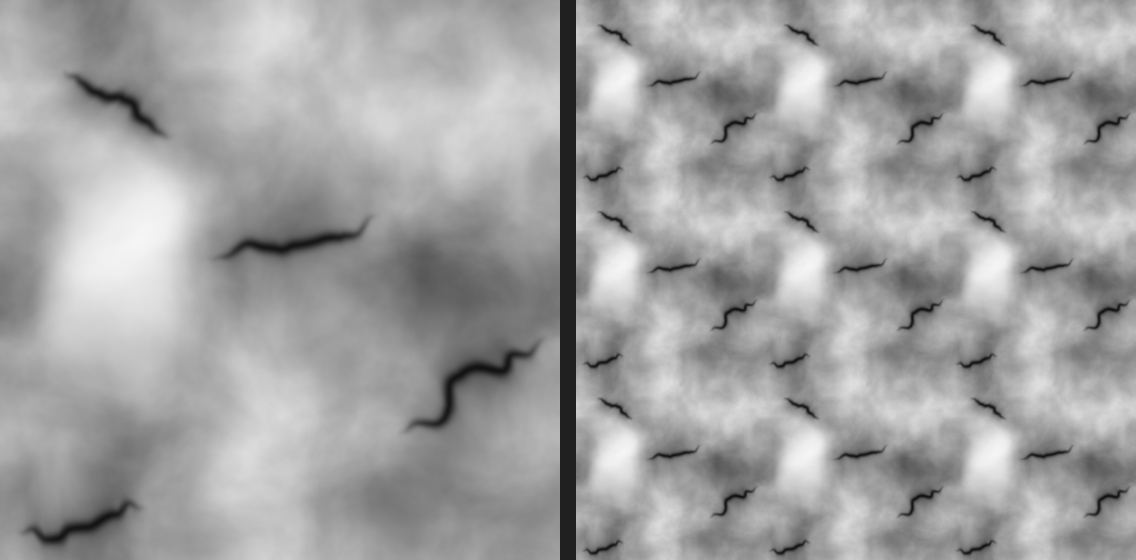
Left: one tile. Right: repeated 3 by 3.
This texture map is drawn by a WebGL 2 fragment shader. Its source:

```glsl
#version 300 es
precision highp float;
// Tiling grey clouds crossed by a few dark, soft-edged cracks.
// Clouds are warped, wrapping gradient noise; each cracked line is a
// tapered wandering path with a dim halo, repeated across the tile edges.

uniform vec2 u_resolution;
out vec4 fragColor;

float hash(vec2 p) {
  return fract(sin(dot(p, vec2(127.1, 311.7))) * 43758.5453);
}

// Dot product of a random unit gradient with the offset from its corner
float corner(vec2 cell, vec2 offset, float period, float seed) {
  // The half step keeps the wrap exact where division rounds down
  vec2 wrapped = floor(mod(cell + 0.5, period));
  float angle = 6.28319 * hash(wrapped + seed);
  return dot(vec2(cos(angle), sin(angle)), offset);
}

// Gradient noise over the unit square, wrapping after a whole period
float tileNoise(vec2 uv, float period, float seed) {
  vec2 p = uv * period;
  vec2 cell = floor(p), f = p - cell;
  vec2 s = f * f * f * (f * (f * 6.0 - 15.0) + 10.0);
  vec2 x = vec2(1.0, 0.0), y = vec2(0.0, 1.0);
  float low = mix(corner(cell, f, period, seed),
                  corner(cell + x, f - x, period, seed), s.x);
  float high = mix(corner(cell + y, f - y, period, seed),
                   corner(cell + 1.0, f - 1.0, period, seed), s.x);
  return mix(low, high, s.y);
}

float clouds(vec2 uv) {
  float sum = 0.0, amplitude = 1.0, period = 3.0;
  for (int i = 0; i < 6; i++) {
    sum += amplitude * tileNoise(uv, period, 17.0 + float(i) * 5.3);
    amplitude *= 0.46;
    period *= 2.0;
  }
  return sum;
}

// One-dimensional value noise centred on zero
float wander(float x, float seed) {
  float cell = floor(x);
  return mix(hash(vec2(cell, seed)), hash(vec2(cell + 1.0, seed)),
             smoothstep(0.0, 1.0, x - cell)) - 0.5;
}

// Sideways offset of a crack at position t, from -1 to 1 along it
float crackPath(float t, float seed) {
  return 0.056 * wander(t * 2.1 + 7.0, seed)
       + 0.021 * wander(t * 5.7 + 20.0, seed + 3.0);
}

// Darkness of one crack: x is the core, y is the halo
vec2 crack(vec2 uv, float i) {
  vec2 centre = vec2(0.215, 0.82) + i * vec2(0.31, -0.25);
  float angle = 0.7 * sin(i * 1.4 - 1.2);
  float halfLength = 0.145 + 0.03 * sin(i * 1.6 - 0.9);
  float seed = 4.0 + i * 9.7;

  vec2 d = uv - centre;
  d -= floor(d + 0.5);
  vec2 along = vec2(cos(angle), sin(angle));
  float t = dot(d, along) / halfLength;
  float side = dot(d, vec2(-along.y, along.x)) - crackPath(t, seed);
  float slope = (crackPath(t + 0.04, seed) - crackPath(t - 0.04, seed))
              / (0.08 * halfLength);
  float dist = abs(side) * inversesqrt(1.0 + slope * slope);

  float taper = max(0.0, 1.0 - t * t);
  float width = 0.005 + 0.006 * taper;
  float core = smoothstep(0.0, 0.9, taper) * exp(-pow(dist / width, 1.8));
  float halo = smoothstep(0.0, 1.0, taper) * exp(-pow(abs(side) / 0.045, 1.2));
  return vec2(core, halo);
}

void main() {
  vec2 uv = gl_FragCoord.xy / u_resolution;

  // Clouds, gently warped into wisps
  vec2 warp = vec2(tileNoise(uv, 5.0, 61.0), tileNoise(uv, 5.0, 83.0));
  float cloud = clouds(uv + 0.05 * warp);
  float shade = 0.638 + 0.37 * cloud;

  // One broad bright patch with a ragged rim
  vec2 glow = uv + 0.1 * warp - vec2(0.2, 0.53);
  glow = (glow - floor(glow + 0.5)) * vec2(1.15, 0.85);
  float patchShape = exp(-pow(dot(glow, glow) / 0.021, 1.3));
  shade = mix(shade, 0.96 + 0.1 * cloud, 0.95 * patchShape);

  // Cracks
  vec2 dark = vec2(0.0);
  for (int i = 0; i < 4; i++) {
    dark = max(dark, crack(uv, float(i)));
  }
  shade = clamp(shade, 0.3, 0.99);
  shade *= (1.0 - 0.36 * dark.y) * (1.0 - 0.77 * dark.x);

  fragColor = vec4(vec3(shade), 1.0);
}
```
